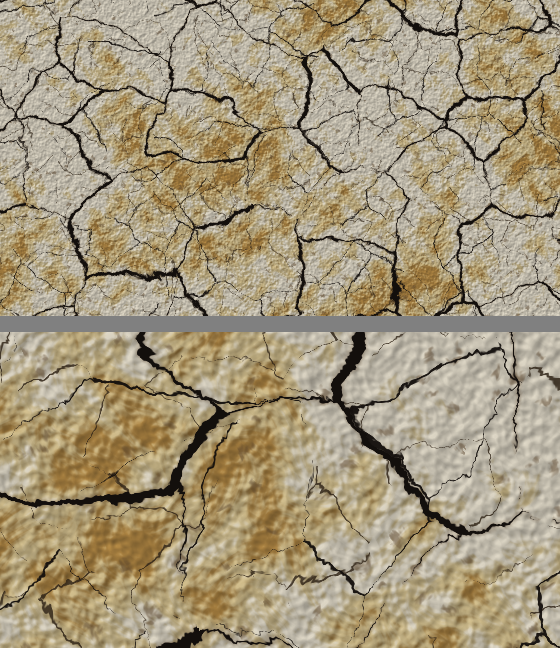
Top: the whole. Bottom: its middle third, enlarged.
This texture is drawn by a WebGL 2 fragment shader. Its source:

```glsl
#version 300 es
precision highp float;
// Sun-dried clay split into plates: three sizes of cellular borders form the
// cracks, cellular grains give a raking-light relief, and layered sines bend
// the cracks and spread ochre stains over the pale crust.

uniform vec2 u_resolution;
out vec4 fragColor;

const vec3 PALE  = vec3(0.735, 0.712, 0.655);
const vec3 SAND  = vec3(0.700, 0.635, 0.470);
const vec3 OCHRE = vec3(0.590, 0.450, 0.225);
const vec3 RUST  = vec3(0.350, 0.265, 0.170);
const vec3 VOID  = vec3(0.075, 0.058, 0.048);

vec2 hash2(vec2 cell) {
    vec3 q = fract(cell.xyx * vec3(0.1031, 0.1030, 0.0973));
    q += dot(q, q.yzx + 33.33);
    return fract((q.xx + q.yz) * q.zy);
}

// Layered, rotated and self-bent sines, roughly -1 to 1.
float sines(vec2 p, int layers) {
    const mat2 TURN = mat2(0.8, 0.6, -0.6, 0.8);
    float sum = 0.0, amp = 0.9;
    for (int i = 0; i < layers; i++) {
        p += 0.8 * sin(p.yx * 0.73 + vec2(1.7, 4.1));
        sum += amp * sin(p.x) * sin(p.y);
        p = TURN * p * 1.93 + vec2(3.1, 7.7);
        amp *= 0.62;
    }
    return sum;
}

// Distance to the nearest grain centre (x) and that grain's random value (y).
vec2 grains(vec2 p) {
    vec2 home = floor(p), best = vec2(9.0, 0.0);
    for (int j = -1; j <= 1; j++)
    for (int i = -1; i <= 1; i++) {
        vec2 cell = home + vec2(i, j), rnd = hash2(cell);
        float d = length(cell + rnd - p);
        if (d < best.x) best = vec2(d, fract(rnd.x * 7.0 + rnd.y * 5.0));
    }
    return best;
}

// Signed distance to cracks along cell borders; each border has its own
// width, and those thinner than the missing share fade out.
float cracks(vec2 p, float scale, float halfWidth, float missing, float wobble) {
    vec2 q = p * scale, home = floor(q), nearest = vec2(9.0);
    for (int j = -1; j <= 1; j++)
    for (int i = -1; i <= 1; i++) {
        vec2 cell = floor(q) + vec2(i, j), r = cell + hash2(cell) - q;
        if (dot(r, r) < dot(nearest, nearest)) { nearest = r; home = cell; }
    }
    float d = 1.0;
    for (int j = -2; j <= 2; j++)
    for (int i = -2; i <= 2; i++) {
        vec2 cell = home + vec2(i, j), r = cell + hash2(cell) - q;
        if (i == 0 && j == 0) continue;
        float gap = dot(0.5 * (nearest + r), normalize(r - nearest)) / scale;
        float thick = hash2(home + cell + 91.0).x + wobble - missing;
        d = min(d, gap - halfWidth * min(thick, thick * 40.0));
    }
    return d;
}

// Lumpy crust height.
float relief(vec2 p) {
    return 0.50 * grains(p * 48.0).x + 0.50 * grains(p * 100.0 + 17.0).x
         + 0.24 * sines(p * 110.0, 3);
}

float cover(float d, float soft) {
    return 1.0 - smoothstep(-soft, soft, d);
}

void main() {
    vec2 p = gl_FragCoord.xy / u_resolution.y;
    float pixel = 0.70 / u_resolution.y;

    // Bend the plate borders: broad curves, then ragged edges
    vec2 bend = vec2(sines(p * 9.0, 3), sines(p * 9.0 + 40.0, 3));
    vec2 ragged = vec2(sines(p * 75.0, 4), sines(p * 75.0 + 23.0, 4));
    vec2 w = p + 0.022 * bend + 0.0042 * ragged;
    float wobble = 0.17 * sines(p * 24.0 + 5.0, 4);

    float wide = cracks(w + 3.0, 4.0, 0.0064, 0.10, wobble);
    float thin = cracks(w + 11.0, 7.5, 0.0033, 0.38, wobble);
    float hair = cracks(w + 29.0, 13.0, 0.0026, 0.55, wobble);

    // Stains: broad patches broken up by speckle, paler beside the cracks
    float speckle = sines(p * 42.0 + 8.0, 5);
    float stain = 0.52 + 0.23 * sines(p * 5.2 + 2.0, 4) + 0.15 * speckle;
    stain -= 0.08 * (1.0 - smoothstep(0.0, 0.04, wide));

    // Raking light from the upper left; hollows hold more colour
    float height = relief(p);
    float slope = height - relief(p + vec2(-0.0030, 0.0036));
    stain -= 0.22 * slope;
    vec3 color = mix(PALE, SAND, smoothstep(0.42, 0.62, stain));
    color = mix(color, OCHRE, smoothstep(0.62, 0.84, stain));
    color *= 1.0 + clamp(0.46 * slope, -0.36, 0.18) - 0.06 * (height - 0.45);

    // Scattered rusty pits
    vec2 pit = grains(p * 38.0 + 0.25 * ragged + 60.0);
    float pitted = step(0.80, pit.y) * cover(pit.x - 0.20 * pit.y, 0.12);
    color = mix(color, RUST, 0.50 * pitted);

    // Worn rims, then the openings
    color = mix(color, RUST, 0.35 * cover(wide - 0.0015, 0.004));
    color = mix(color, RUST * 0.55, 0.85 * cover(hair, pixel));
    color = mix(color, VOID, 0.95 * cover(thin, pixel));
    color = mix(color, VOID, cover(wide, pixel));

    fragColor = vec4(color, 1.0);
}
```
